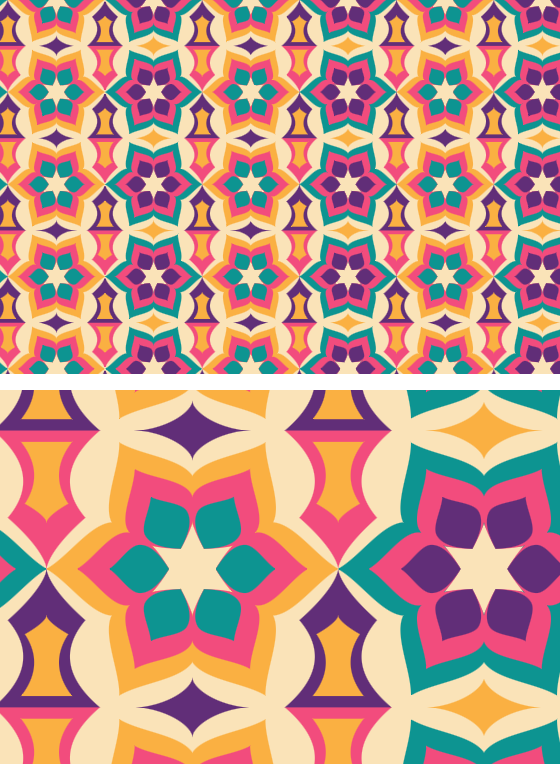
Top, the full canvas; bottom, a detail of the centre.
Reproduce this pattern procedurally as a Shadertoy shader.

```glsl
// Retro six-petal flowers in alternating colours, with lanterns and concave diamonds between them
#define UNITS_HIGH 768.0
#define CELL vec2(199.6, 189.5)
#define ORIGIN vec2(515.0, 389.5)
#define DIAMOND vec2(38.0, 20.0)
#define STAR_NOTCH 16.0
#define CREAM vec3(0.98, 0.89, 0.72)
#define PINK vec3(0.95, 0.30, 0.49)
#define ORANGE vec3(0.98, 0.69, 0.26)
#define TEAL vec3(0.05, 0.58, 0.57)
#define PURPLE vec3(0.38, 0.18, 0.47)

const float PI = 3.14159265;

// Antialiased coverage of the region where d < 0
float fill(float d) {
    return clamp(0.5 - d / max(fwidth(d), 1e-4), 0.0, 1.0);
}

// Fold the plane into one half petal whose axis is +x
vec2 foldSix(vec2 p) {
    float sector = PI / 3.0;
    float a = mod(atan(p.y, p.x) + 0.5 * sector, sector) - 0.5 * sector;
    return length(p) * vec2(cos(a), abs(sin(a)));
}

// Ogee petal: rounded base, widest at belly, slightly concave towards the tip
float petal(vec2 q, float base, float belly, float tip, float halfWidth) {
    float v = max(belly - q.x, 0.0) / (belly - base);
    float u = max(q.x - belly, 0.0) / (tip - belly);
    float t = min(u, 1.0);
    float profile = 1.0 - v * v - 2.2 * t * t + 1.2 * t * t * t - 0.8 * (u - t);
    return q.y - halfWidth * profile;
}

// Concave spire meeting a waisted body; s runs from the spire to the foot
float lantern(float x, float s, float spire, float waist, float waistAt, float flare) {
    float point = flare * pow(max(s, 0.0), 1.5) + min(s, 0.0);
    float body = waist + 0.017 * (s + spire - waistAt) * (s + spire - waistAt);
    return x - min(point, body);
}

void mainImage(out vec4 fragColor, in vec2 fragCoord) {
    vec2 p = fragCoord / iResolution.y * UNITS_HIGH - ORIGIN;
    vec2 id = floor(p / CELL + 0.5);
    vec2 local = p - id * CELL;
    vec2 edge = 0.5 * CELL - abs(local);
    float odd = mod(id.x, 2.0);
    vec3 color = CREAM;

    // Lanterns: pink above each flower centre line, purple below
    float s = abs(local.y);
    float rowWave = sin(2.0 * PI * p.y / CELL.y) * CELL.y / (2.0 * PI);
    vec3 frame = mix(PINK, PURPLE, fill(rowWave));
    color = mix(color, frame, fill(lantern(edge.x, s, 0.0, 16.0, 60.0, 0.128)));
    float core = max(lantern(edge.x, s - 32.0, 32.0, 8.5, 64.0, 0.33), s - 87.0);
    color = mix(color, ORANGE, fill(core));

    // Concave diamonds between flowers in a column
    vec2 k = pow(vec2(abs(local.x), edge.y) / DIAMOND, vec2(0.65));
    color = mix(color, mix(PURPLE, ORANGE, odd), fill(k.x + k.y - 1.0));

    // Flower: outer petals, central star, middle petals, inner petals
    vec2 q = foldSix(local);
    float outer = petal(vec2(max(q.x, 54.0), q.y), 0.0, 54.0, 100.0, 32.0);
    color = mix(color, mix(ORANGE, TEAL, odd), fill(outer));
    color = mix(color, CREAM, fill(q.x - STAR_NOTCH - 0.7 * q.y));
    color = mix(color, PINK, fill(petal(q, STAR_NOTCH, 45.0, 79.0, 25.0)));
    color = mix(color, mix(TEAL, PURPLE, odd), fill(petal(q, STAR_NOTCH, 36.0, 57.0, 16.5)));

    fragColor = vec4(color, 1.0);
}
```
